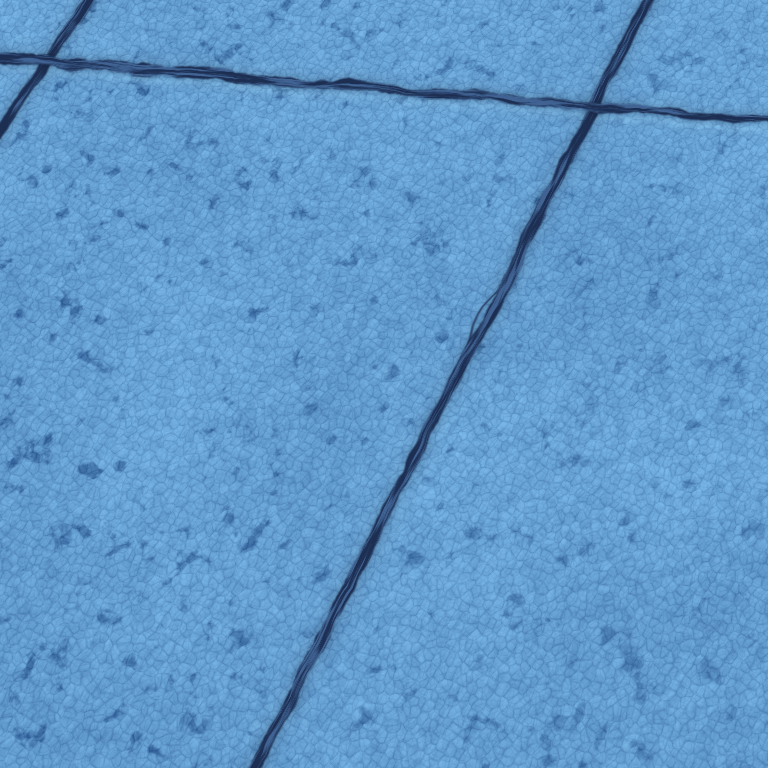
Write a three.js fragment shader that draws this texture.

```glsl
// Blue pebbled paving slabs divided by dark, ragged joints.
// Stretched cellular noise forms the grains; wobbling line distances
// carve the joints, with one thin crack splitting off the long one.
varying vec2 vUv;

const vec3 GROOVE = vec3(0.11, 0.18, 0.32);
const vec3 GROOVE_LIT = vec3(0.25, 0.39, 0.58);
const vec3 STONE_DARK = vec3(0.27, 0.47, 0.68);
const vec3 STONE_LIGHT = vec3(0.465, 0.705, 0.895);

vec2 hash2(vec2 p) {
  vec3 q = fract(p.xyx * vec3(0.1031, 0.1030, 0.0973));
  q += dot(q, q.yzx + 33.33);
  return fract((q.xx + q.yz) * q.zy);
}

float noise(vec2 p) {
  vec2 i = floor(p), f = fract(p);
  f = f * f * (3.0 - 2.0 * f);
  float low = mix(hash2(i).x, hash2(i + vec2(1.0, 0.0)).x, f.x);
  float high = mix(hash2(i + vec2(0.0, 1.0)).x, hash2(i + 1.0).x, f.x);
  return mix(low, high, f.y);
}

float fbm(vec2 p) {
  float sum = 0.0, gain = 0.5;
  for (int i = 0; i < 4; i++) {
    sum += gain * noise(p);
    p = p * 2.03 + 17.1;
    gain *= 0.5;
  }
  return sum / 0.9375;
}

// Pebble brightness: random tone, lit upper left, dark cell borders
float grains(vec2 p) {
  vec2 cell = floor(p), f = fract(p), nearest = vec2(0.0);
  float first = 9.0, second = 9.0, tone = 0.0;
  for (int y = -1; y <= 1; y++) {
    for (int x = -1; x <= 1; x++) {
      vec2 o = vec2(float(x), float(y));
      vec2 h = hash2(cell + o);
      vec2 r = o + 0.1 + 0.8 * h - f;
      float d = length(r);
      if (d < first) {
        second = first;
        first = d;
        nearest = r;
        tone = fract(h.x * 7.3 + h.y * 3.7);
      } else {
        second = min(second, d);
      }
    }
  }
  float border = smoothstep(0.0, 0.32, second - first);
  return 0.55 * border + 0.28 * tone + 0.22 * dot(nearest, vec2(0.5, -0.8));
}

// x: signed distance across the wobbling line a-b, y: length along it
vec2 lineCoords(vec2 p, vec2 a, vec2 b, float wobble) {
  vec2 dir = normalize(b - a);
  vec2 q = p - a;
  float s = dot(q, dir);
  float d = dot(q, vec2(dir.y, -dir.x));
  return vec2(d + wobble * (fbm(vec2(s * 22.0, a.x * 50.0)) - 0.5), s);
}

// Distance outside a joint whose width varies along its length
float jointEdge(vec2 lc, float halfWidth, float rough) {
  float bump = fbm(vec2(lc.y * 42.0, 3.0 + step(0.0, lc.x) * 9.0)) - 0.5;
  return abs(lc.x) - halfWidth * (1.0 + rough * bump);
}

float cover(float d, float soft) {
  return 1.0 - smoothstep(-soft, soft, d);
}

vec3 carve(vec3 col, vec2 lc, float edge, float lift) {
  float streak = fbm(vec2(lc.x * 330.0, lc.y * 24.0));
  vec3 fill = mix(GROOVE, GROOVE_LIT, smoothstep(0.35, 0.75, streak + lift));
  col *= 1.0 - 0.16 * exp(-max(edge, 0.0) * 170.0);
  return mix(col, fill, cover(edge, 0.0019));
}

void main() {
  vec2 p = vUv;

  // Grain space: tilted, stretched, finer towards the top
  vec2 q = vec2(p.x * (1.0 + 0.12 * p.y), p.y * (1.0 + 0.2 * p.y));
  q = mat2(0.82, 0.57, -0.57, 0.82) * q;
  q += 0.005 * vec2(noise(p * 60.0), noise(p * 60.0 + 31.0));
  float tone = 0.65 * grains(q * vec2(92.0, 66.0));
  tone += 0.35 * grains(q * vec2(150.0, 105.0) + 40.0);
  tone = 0.27 + 0.72 * tone;
  tone += 0.5 * (fbm(q * vec2(130.0, 75.0)) - 0.5);
  tone += 0.3 * (fbm(p * 5.0 + 8.0) - 0.5);

  // Scattered dark pits, denser on the left slab
  float pits = smoothstep(0.64, 0.84, fbm(q * vec2(48.0, 36.0) + 5.0));
  tone -= pits * mix(0.85, 0.5, p.x);
  vec3 col = mix(STONE_DARK, STONE_LIGHT, clamp(tone, -0.45, 1.25));

  // Joints: cross joint, short left joint, long diagonal joint
  vec2 cross = lineCoords(p, vec2(0.0, 0.926), vec2(1.0, 0.843), 0.007);
  vec2 left = lineCoords(p, vec2(0.0, 0.831), vec2(0.115, 1.0), 0.004);
  float bow = 0.005 * exp(-pow((p.y - 0.6) / 0.07, 2.0));
  vec2 diagonal = lineCoords(p - vec2(bow, 0.0), vec2(0.333, 0.0), vec2(0.844, 1.0), 0.006);
  float crossEdge = jointEdge(cross, mix(0.0076, 0.0048, p.x), 1.5);

  // Pale worn rim below the cross joint
  float rim = exp(-pow((cross.x - 0.013) / 0.005, 2.0));
  col += rim * vec3(0.05, 0.055, 0.045);

  // Thin crack looping off the left of the diagonal joint
  float loopT = clamp((p.y - 0.535) / 0.095, 0.0, 1.0);
  float bulge = 0.0155 * sin(3.14159 * pow(loopT, 1.25));
  float crack = abs(diagonal.x + bulge) - 0.0014;
  float within = step(0.535, p.y) * step(p.y, 0.63);
  col = mix(col, GROOVE_LIT * 0.8, within * cover(crack, 0.0014));

  col = carve(col, left, jointEdge(left, 0.0062, 0.8), -0.12);
  col = carve(col, diagonal, jointEdge(diagonal, 0.0072, 0.9), 0.0);
  col = carve(col, cross, crossEdge, 0.02);

  gl_FragColor = vec4(col, 1.0);
}
```
